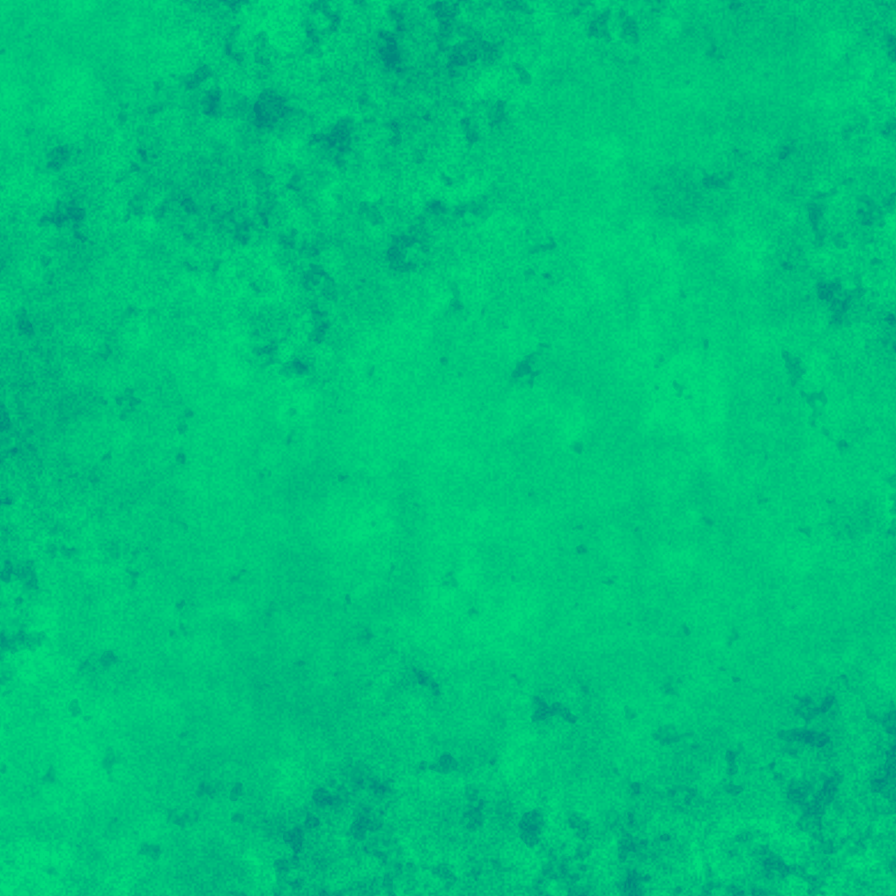
Write a WebGL 2 fragment shader that draws this texture.

```glsl
#version 300 es
precision highp float;
// Weathered green plaster: mottled tone, fine grain, ragged dark flecks and faint vertical streaks.

#define BASE_GREEN 0.758
#define BLUE 0.49
#define GREEN_RANGE vec2(0.54, 0.86)
#define WEAR_SCALE 2.8
#define MOTTLE_SCALE 24.0
#define FLECK_SCALE 34.0
#define GRAIN_SCALE 390.0
#define MOTTLE_AMOUNT 0.14
#define FLECK_DEPTH 0.115
#define GRAIN_AMOUNT 0.058
#define STREAK_AMOUNT 0.016

uniform vec2 u_resolution;
out vec4 fragColor;

// Integer hash of a lattice cell, -1 to 1
float hash(vec2 cell) {
    uvec2 q = uvec2(ivec2(cell)) * uvec2(1597334673u, 3812015801u);
    uint h = (q.x ^ q.y) * 1597334673u;
    h ^= h >> 15;
    h *= 2246822519u;
    h ^= h >> 13;
    return float(h >> 8) / 8388608.0 - 1.0;
}

// Smooth value noise, -1 to 1
float noise(vec2 p) {
    vec2 cell = floor(p);
    vec2 f = p - cell;
    f = f * f * (3.0 - 2.0 * f);
    float low = mix(hash(cell), hash(cell + vec2(1, 0)), f.x);
    float high = mix(hash(cell + vec2(0, 1)), hash(cell + vec2(1, 1)), f.x);
    return mix(low, high, f.y);
}

// Rotated octaves of noise, normalised by total weight
float fbm(vec2 p, int octaves, float gain) {
    const mat2 turn = mat2(1.6, 1.2, -1.2, 1.6);
    float sum = 0.0, weight = 1.0, total = 0.0;
    for (int i = 0; i < octaves; i++) {
        sum += weight * noise(p);
        total += weight;
        weight *= gain;
        p = turn * p + 17.3;
    }
    return sum / total;
}

void main() {
    vec2 uv = gl_FragCoord.xy / min(u_resolution.x, u_resolution.y);

    // Broad tone, and how worn each region is
    float tone = fbm(uv * 3.5 + 41.0, 4, 0.55);
    float wear = smoothstep(-0.3, 0.3, fbm(uv * WEAR_SCALE + 7.0, 5, 0.55));

    // Crumbly mottling and fine grain, stronger where worn
    float mottle = fbm(uv * MOTTLE_SCALE + 90.0, 5, 0.75);
    float grain = noise(uv * GRAIN_SCALE + 3.0);

    // Dark flecks with ragged edges
    float fleckField = fbm(uv * FLECK_SCALE + 150.0, 4, 0.65);
    fleckField += 0.3 * (wear - 0.6) + 0.07 * grain;
    float fleck = smoothstep(0.2, 0.46, fleckField);

    // Soft pale spots and faint vertical streaks
    float pale = smoothstep(0.12, 0.6, fbm(uv * 19.0 + 230.0, 3, 0.6));
    float streak = noise(uv * vec2(70.0, 4.0) + 310.0) * noise(uv * 5.0 + 60.0);

    float green = BASE_GREEN + 0.06 * tone - 0.03 * (wear - 0.5);
    green += MOTTLE_AMOUNT * mottle * mix(0.5, 1.15, wear);
    green += GRAIN_AMOUNT * grain * mix(0.7, 1.1, wear);
    green += 0.04 * pale + STREAK_AMOUNT * streak;
    green -= FLECK_DEPTH * fleck;

    fragColor = vec4(0.0, clamp(green, GREEN_RANGE.x, GREEN_RANGE.y), BLUE, 1.0);
}
```
